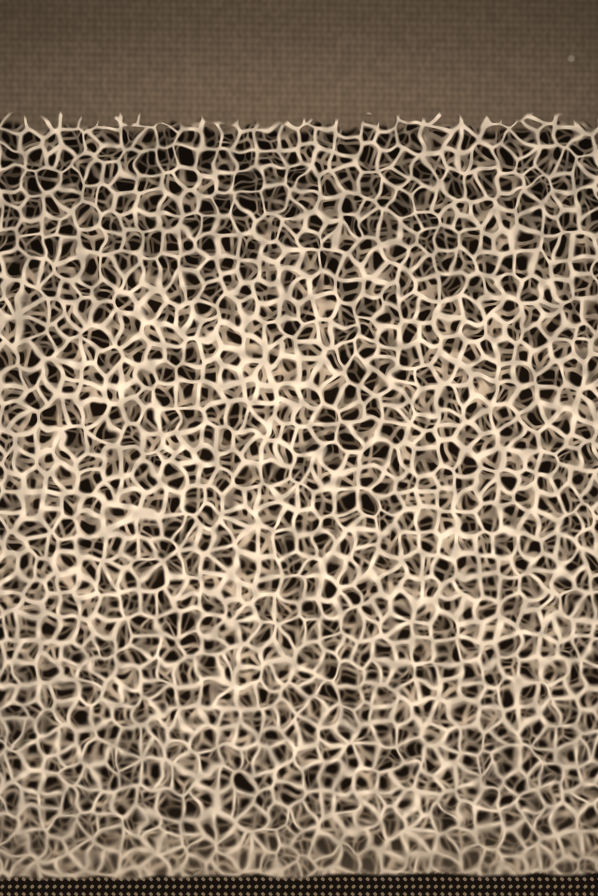
A WebGL 1 fragment shader for this texture:

```glsl
precision highp float;
// Open-cell foam block standing between two woven mesh bands.
// Three Voronoi strut layers are stacked from deep to near; focus softens
// toward the bottom, and loose struts make the upper rim ragged.
uniform vec2 u_resolution;

const float ASPECT = 1.5;
const float RIM = 0.862;

float hash(vec2 p) {
  p = fract(p * vec2(0.1031, 0.1137));
  p += dot(p, p.yx + 33.33);
  return fract((p.x + p.y) * p.x * 17.3 + p.y * 91.7);
}

vec2 hash2(vec2 p) {
  return vec2(hash(p + 7.3), hash(p.yx + 61.7));
}

float noise(vec2 p) {
  vec2 i = floor(p);
  vec2 f = fract(p);
  f = f * f * (3.0 - 2.0 * f);
  float low = mix(hash(i), hash(i + vec2(1.0, 0.0)), f.x);
  float high = mix(hash(i + vec2(0.0, 1.0)), hash(i + 1.0), f.x);
  return mix(low, high, f.y);
}

// x: softly rounded distance to the cell walls, y: random cell value
vec2 voronoiWalls(vec2 p) {
  vec2 base = floor(p);
  vec2 f = fract(p);
  vec2 nearCell = vec2(0.0);
  vec2 nearVec = vec2(0.0);
  float best = 9.0;
  for (int j = -1; j <= 1; j++) {
    for (int i = -1; i <= 1; i++) {
      vec2 g = vec2(float(i), float(j));
      vec2 r = g + 0.08 + 0.84 * hash2(base + g) - f;
      float d = dot(r, r);
      if (d < best) { best = d; nearCell = g; nearVec = r; }
    }
  }
  float sum = 0.0;
  for (int j = -2; j <= 2; j++) {
    for (int i = -2; i <= 2; i++) {
      vec2 g = nearCell + vec2(float(i), float(j));
      vec2 r = g + 0.08 + 0.84 * hash2(base + g) - f;
      vec2 gap = r - nearVec;
      if (dot(gap, gap) > 0.0001)
        sum += exp(-24.0 * dot(0.5 * (nearVec + r), normalize(gap)));
    }
  }
  return vec2(-log(sum) / 24.0, hash(base + nearCell + 19.0));
}

// Soft strut coverage from wall distance
float strut(float wall, float halfWidth, float blur) {
  return 1.0 - smoothstep(halfWidth - blur, halfWidth + blur, wall);
}

float weave(vec2 p, float pitch) {
  vec2 q = p * 6.28318 / pitch;
  return 0.5 + 0.25 * (sin(q.x + 0.6 * sin(q.y * 0.5)) + sin(q.y));
}

vec3 backMesh(vec2 uv, vec2 p) {
  float light = 0.8 + 0.22 * smoothstep(1.0, 0.88, uv.y);
  light *= 1.0 - 0.14 * pow(abs(uv.x - 0.5) * 2.0, 2.0);
  light *= 0.9 + 0.14 * weave(p + vec2(0.0, 0.02 * p.x), 0.0115);
  light *= 0.94 + 0.12 * noise(p * 120.0);
  vec3 col = vec3(0.44, 0.37, 0.295) * light;
  float speck = 1.0 - smoothstep(0.003, 0.008, length(p - vec2(0.955, 1.402)));
  return col + 0.15 * speck;
}

vec3 frontMesh(vec2 p) {
  float thread = smoothstep(0.52, 0.9, weave(p, 0.0125));
  return mix(vec3(0.09, 0.07, 0.05), vec3(0.49, 0.41, 0.32), thread);
}

// rgb: foam colour, a: near strut coverage
vec4 foam(vec2 uv, vec2 p) {
  float depth = clamp((RIM - uv.y) / RIM, 0.0, 1.0);
  float lower = smoothstep(0.04, 0.34, depth);
  float blur = mix(0.07, 0.14, smoothstep(0.3, 1.0, depth));
  vec2 warp = vec2(noise(p * 40.0), noise(p * 40.0 + 40.0)) - 0.5;
  vec2 q = p + 0.014 * warp;
  float patches = noise(p * 20.0 + 5.0);
  float grain = noise(p * 75.0);

  vec2 nearWall = voronoiWalls(q * vec2(30.0, 28.0));
  vec2 midWall = voronoiWalls(q * vec2(34.0, 32.0) + 43.7);
  vec2 deepWall = voronoiWalls(q * 38.0 + 91.3);
  float halfWidth = mix(0.095, 0.125, lower);
  halfWidth += 0.05 * (patches - 0.5) + 0.05 * (nearWall.y - 0.5);
  float nearMask = strut(nearWall.x, halfWidth, blur);
  float midMask = strut(midWall.x, halfWidth, blur);
  float deepMask = strut(deepWall.x, 0.09, blur);

  // Deep pores, then the shaded layer behind the face
  vec3 col = mix(vec3(0.1, 0.07, 0.045), vec3(0.38, 0.315, 0.245), deepMask);
  float midLight = 0.7 + 0.6 * grain;
  col = mix(col, vec3(0.66, 0.575, 0.48) * midLight, midMask * 0.92);
  col *= mix(0.66, 0.9, lower) + 0.2 * nearWall.y;

  // Near struts: flat pale faces with shaded flanks
  float face = 1.0 - smoothstep(0.3 * halfWidth, halfWidth + 0.06, nearWall.x);
  float light = mix(0.82, 1.0, face) * (0.82 + 0.28 * grain);
  light *= mix(0.9, 1.02, lower);
  col = mix(col, vec3(0.95, 0.855, 0.74) * light, nearMask);

  // Light falls off down the face and hazes at the unfocused foot
  col *= 0.97 + 0.1 * patches;
  col *= 1.0 - 0.08 * smoothstep(0.55, 0.9, depth);
  col = mix(col, vec3(0.6, 0.52, 0.425), 0.45 * smoothstep(0.86, 1.0, depth));
  col *= 1.0 - 0.07 * pow(abs(uv.x - 0.5) * 2.0, 3.0);
  return vec4(col, nearMask);
}

void main() {
  vec2 uv = gl_FragCoord.xy / u_resolution;
  vec2 p = uv * vec2(1.0, ASPECT);
  vec4 block = foam(uv, p);

  // Solid body first, then loose struts poking over its rim
  float bodyTop = RIM - 0.004 + 0.014 * (noise(vec2(p.x * 45.0, 3.0)) - 0.5);
  float body = 1.0 - smoothstep(bodyTop - 0.004, bodyTop + 0.004, uv.y);
  float tipTop = RIM - 0.005 + 0.018 * noise(vec2(p.x * 60.0, 9.0));
  float tips = block.a * (1.0 - smoothstep(tipTop - 0.003, tipTop + 0.003, uv.y));
  vec3 col = mix(backMesh(uv, p), block.rgb, max(body, tips));

  float baseEdge = 0.019 + 0.006 * uv.x + 0.005 * (noise(vec2(p.x * 30.0, 1.0)) - 0.5);
  col = mix(frontMesh(p), col, smoothstep(baseEdge - 0.003, baseEdge + 0.003, uv.y));
  gl_FragColor = vec4(clamp(col, 0.0, 1.0), 1.0);
}
```
